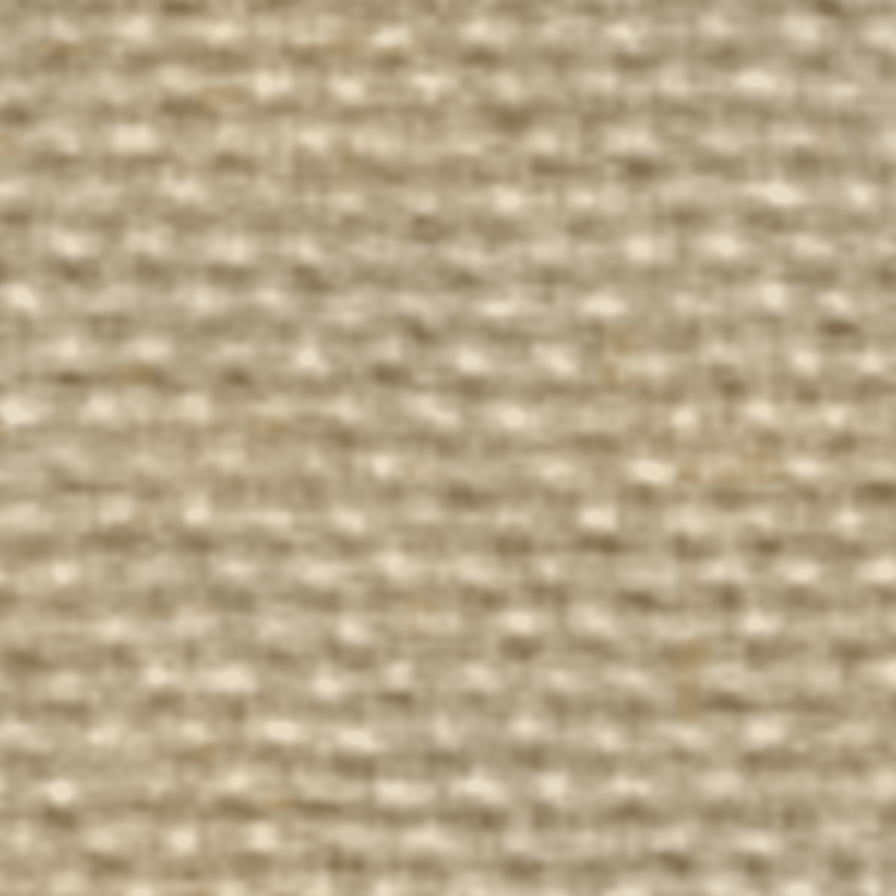
This texture is drawn by a Shadertoy shader. Its source:

```glsl
// Coarse plain-woven linen: staggered rows of pale thread crowns with dark pits below.
// Each crossing adds a jittered soft highlight and shadow to one tone value;
// bent threads, fibre noise and ochre flecks break up the regular weave.

const float PI = 3.14159265;
const vec2 WEAVE_COUNT = vec2(10.8, 16.6); // crowns per row, rows
const vec3 SHADOW_COLOR = vec3(0.51, 0.44, 0.31);
const vec3 LIGHT_COLOR = vec3(0.91, 0.86, 0.76);
const vec3 OCHRE_COLOR = vec3(0.66, 0.53, 0.32);

float hash(vec2 p) {
    vec3 q = fract(p.xyx * vec3(0.1031, 0.1030, 0.0973));
    q += dot(q, q.yzx + 33.33);
    return fract((q.x + q.y) * q.z);
}

float noise(vec2 p) {
    vec2 cell = floor(p);
    vec2 f = fract(p);
    f = f * f * (3.0 - 2.0 * f);
    float low = mix(hash(cell), hash(cell + vec2(1, 0)), f.x);
    float high = mix(hash(cell + vec2(0, 1)), hash(cell + vec2(1, 1)), f.x);
    return mix(low, high, f.y);
}

// Noise centred on zero, from -1 to 1
float signedNoise(vec2 p) {
    return 2.0 * noise(p) - 1.0;
}

float softBlob(vec2 offset, vec2 radius) {
    vec2 q = offset / radius;
    return exp(-0.5 * dot(q, q));
}

// Highlight and pit of one crossing; d is measured in weave cells
float crossingTone(vec2 d, vec2 id) {
    float strength = mix(0.5, 1.15, hash(id + 17.0));
    float depth = mix(0.4, 1.2, hash(id + 41.0));
    float width = mix(0.14, 0.22, hash(id + 73.0));
    d += (vec2(hash(id + 5.0), hash(id + 29.0)) - 0.5) * vec2(0.16, 0.18);
    d.y += 0.25 * d.x;
    float crown = softBlob(d, vec2(width, 0.18));
    float pit = softBlob(d + vec2(-0.04, 0.52), vec2(width + 0.04, 0.18));
    return 0.43 * strength * crown - 0.36 * depth * pit;
}

// Sum of nearby crossings, with every second row shifted by half a cell
float weaveTone(vec2 p) {
    float tone = 0.04 * cos(2.0 * PI * p.y);
    float nearestRow = floor(p.y + 0.5);
    for (int j = -1; j <= 1; j++) {
        float row = nearestRow + float(j);
        float shift = 0.7 - 0.5 * mod(row, 2.0);
        float nearestColumn = floor(p.x - shift + 0.5);
        for (int i = -1; i <= 1; i++) {
            vec2 id = vec2(nearestColumn + float(i), row);
            tone += crossingTone(p - vec2(id.x + shift, row), id + 50.0);
        }
    }
    return tone;
}

// Fibres along both thread directions plus broad uneven patches
float fibreTone(vec2 uv) {
    float along = signedNoise(uv * vec2(38.0, 90.0));
    float across = signedNoise(uv * vec2(75.0, 36.0) + 31.0);
    float grain = signedNoise(uv * 85.0 + 67.0);
    float patches = signedNoise(uv * vec2(5.0, 8.0) + 13.0);
    return 0.11 * along + 0.10 * across + 0.05 * grain + 0.03 * patches;
}

void mainImage(out vec4 fragColor, in vec2 fragCoord) {
    vec2 uv = fragCoord / iResolution.xy;

    // Slightly bent threads
    vec2 p = uv * WEAVE_COUNT;
    p.x += 0.14 * signedNoise(uv * vec2(4.0, 5.0) + 7.0);
    p.y += 0.12 * signedNoise(uv * vec2(5.0, 4.0) + 23.0);
    p.y += 0.07 * signedNoise(uv * vec2(20.0, 14.0) + 3.0);

    float tone = 0.52 + weaveTone(p) + fibreTone(uv);
    vec3 color = mix(SHADOW_COLOR, LIGHT_COLOR, clamp(tone, 0.0, 1.0));

    // Gentle drift from warm to cool yarn
    float warmth = signedNoise(uv * vec2(4.0, 6.0) + 90.0) + 0.4 * (0.5 - uv.x);
    color += warmth * vec3(0.004, 0.0, -0.010);

    // Sparse ochre flecks in the darker yarn
    float fleck = smoothstep(0.86, 0.98, noise(uv * vec2(13.0, 19.0) + 120.0));
    color = mix(color, OCHRE_COLOR, 0.35 * fleck * (1.0 - smoothstep(0.4, 0.9, tone)));

    fragColor = vec4(color, 1.0);
}
```
